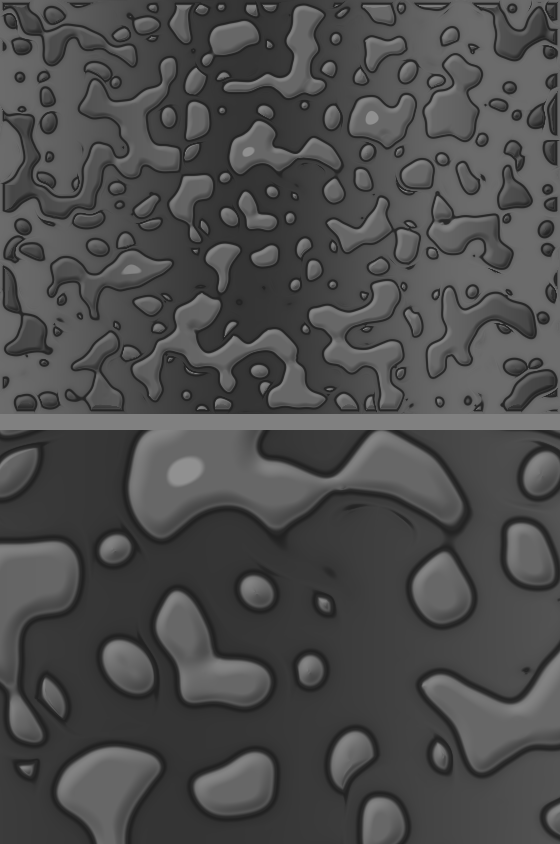
Top, the full canvas; bottom, a detail of the centre.
A WebGL 1 fragment shader for this pattern:

```glsl
precision highp float;
// Embossed grey puddles and droplets on a plate that is dark in the middle.
// Two octaves of gradient noise are cut at a level, joined with jittered drops,
// turned into an approximate distance and shaded with a dark rim and a bevel.

uniform vec2 u_resolution;

#define PUDDLE_FREQ 10.4    // noise cells per canvas height
#define LEVEL_MID 0.085     // noise cut in the middle of the canvas
#define LEVEL_EDGE 0.135    // noise cut at the left and right sides
#define FIELD_SLOPE 8.5     // typical noise slope, scales field to distance
#define DROP_CELL 0.085     // spacing of the small drops
#define DROP_RADIUS 0.024
#define MARGIN 0.009        // empty frame around the canvas
#define RIM_WIDTH 0.0043
#define BEVEL_WIDTH 0.021
#define BEVEL_GAIN 0.12
#define LIGHT_DIR vec2(-0.55, 0.83)

vec2 hash22(vec2 p) {
  vec3 q = fract(p.xyx * vec3(0.1031, 0.1030, 0.0973));
  q += dot(q, q.yzx + 33.33);
  return fract((q.xx + q.yz) * q.zy);
}

float cornerSlope(vec2 cell, vec2 offset) {
  float angle = 6.2832 * hash22(cell).x;
  return dot(vec2(cos(angle), sin(angle)), offset);
}

float gradientNoise(vec2 p) {
  vec2 i = floor(p), f = p - i;
  vec2 u = f * f * f * (f * (f * 6.0 - 15.0) + 10.0);
  vec2 e = vec2(1.0, 0.0);
  float low = mix(cornerSlope(i, f), cornerSlope(i + e, f - e), u.x);
  float high = mix(cornerSlope(i + e.yx, f - e.yx),
                   cornerSlope(i + e.xx, f - e.xx), u.x);
  return mix(low, high, u.y);
}

float smoothMax(float a, float b, float k) {
  float h = max(k - abs(a - b), 0.0) / k;
  return max(a, b) + 0.25 * h * h * k;
}

// Large connected puddles, positive inside
float puddles(vec2 p, float aspect) {
  mat2 turn = mat2(0.80, 0.60, -0.60, 0.80);
  float n = 0.65 * gradientNoise(p * PUDDLE_FREQ + 17.0);
  n += 0.45 * gradientNoise(turn * p * PUDDLE_FREQ * 1.5 + 43.0);
  float side = smoothstep(0.25, 0.5, abs(p.x / aspect - 0.5));
  return (n - mix(LEVEL_MID, LEVEL_EDGE, side)) / FIELD_SLOPE;
}

// Uneven drops on a jittered grid, positive inside
float drops(vec2 p, float room) {
  vec2 base = floor(p / DROP_CELL);
  float best = -1.0;
  for (int y = -1; y <= 1; y++) {
    for (int x = -1; x <= 1; x++) {
      vec2 cell = base + vec2(float(x), float(y));
      vec2 seed = hash22(cell + 71.0);
      vec2 center = (cell + 0.2 + 0.6 * hash22(cell + 9.0)) * DROP_CELL;
      vec2 axis = vec2(cos(seed.y * 6.2832), sin(seed.y * 6.2832));
      vec2 q = p - center;
      q -= axis * dot(q, axis) * 0.4 * seed.x;
      float radius = DROP_RADIUS * mix(0.35, 1.0, seed.x) * room;
      best = max(best, radius - length(q));
    }
  }
  return best;
}

float liquid(vec2 p, float aspect) {
  float body = puddles(p, aspect);
  float room = smoothstep(-0.008, -0.022, body);
  float field = smoothMax(body, drops(p, room), 0.008);
  vec2 inset = min(p, vec2(aspect, 1.0) - p) - MARGIN;
  return min(field, min(inset.x, inset.y));
}

void main() {
  float aspect = u_resolution.x / u_resolution.y;
  vec2 p = gl_FragCoord.xy / u_resolution.y;
  vec2 uv = gl_FragCoord.xy / u_resolution;

  // Signed distance and outward normal from finite differences
  vec2 e = vec2(0.002, 0.0);
  float field = liquid(p, aspect);
  vec2 slope = vec2(liquid(p + e, aspect), liquid(p + e.yx, aspect)) - field;
  slope /= e.x;
  float steep = max(length(slope), 0.45);
  float dist = field / steep;
  vec2 outward = -slope / steep;

  // Plate: dark column, lighter sides
  float away = abs(uv.x - 0.44) / (uv.x < 0.44 ? 0.46 : 0.42);
  float plate = mix(0.205, 0.42, smoothstep(0.0, 1.0, away));
  plate *= 1.0 - 0.2 * exp(-max(-dist, 0.0) / 0.005);

  // Liquid: light in the middle, dark toward the sides
  float glow = smoothstep(-0.08, 0.42, uv.x) * (1.0 - smoothstep(0.76, 1.0, uv.x));
  float fill = mix(0.255, 0.405, glow);
  float facing = dot(outward, LIGHT_DIR);
  float bevel = smoothstep(0.0, 0.007, dist) * (1.0 - smoothstep(0.006, BEVEL_WIDTH, dist));
  fill += BEVEL_GAIN * bevel * (facing - 0.05);
  fill += 0.16 * smoothstep(0.048, 0.052, field);

  // Join both and draw the dark rim
  float pixel = 1.0 / u_resolution.y;
  float grey = mix(plate, fill, smoothstep(-pixel, pixel, dist));
  float rim = 1.0 - smoothstep(0.0008, RIM_WIDTH, abs(dist));
  grey = mix(grey, 0.12, 0.85 * rim);
  gl_FragColor = vec4(vec3(grey), 1.0);
}
```
